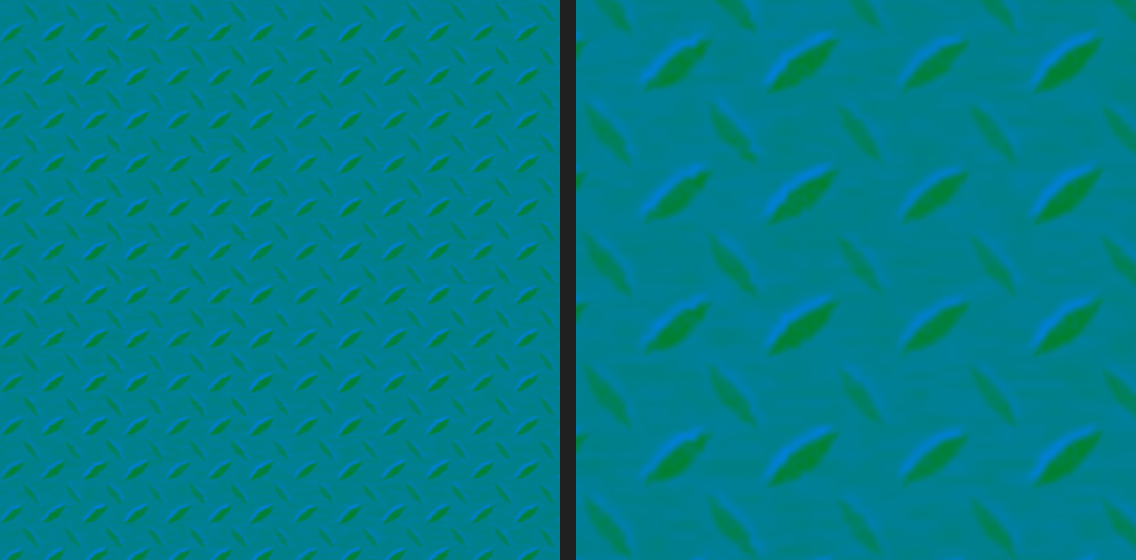
Left, the full canvas; right, a detail of the centre.
Reproduce this texture procedurally as a WebGL 2 fragment shader.

```glsl
#version 300 es
precision highp float;
// Teal tread plate: bold rising lozenges alternating with faint falling ones.
uniform vec2 u_resolution;
out vec4 fragColor;

float hash(vec2 p) {
  vec3 q = fract(vec3(p.xyx) * 0.1031);
  q += dot(q, q.yzx + 33.33);
  return fract((q.x + q.y) * q.z);
}

float noise(vec2 p) {
  vec2 i = floor(p), f = fract(p);
  f = f * f * (3.0 - 2.0 * f);
  return mix(mix(hash(i), hash(i + vec2(1, 0)), f.x),
             mix(hash(i + vec2(0, 1)), hash(i + vec2(1, 1)), f.x), f.y);
}

// Soft pointed lens lying along x
float lens(vec2 p, vec2 halfSize, float soft) {
  float t = p.x / halfSize.x;
  return 1.0 - smoothstep(-soft, soft, abs(p.y) - halfSize.y * (1.0 - t * t));
}

// Change in blue from one raised lozenge: shaded face, lit upper rim, pale halo
float lozenge(vec2 grid, float pitch, float angle, vec2 halfSize, float shade, float light) {
  vec2 id = floor(grid + 0.5);
  vec2 p = (grid - id) * vec2(pitch, 1.0);
  float c = cos(angle), s = sin(angle);
  p = vec2(c * p.x + s * p.y, c * p.y - s * p.x);

  // Wear is mostly shared down a column
  float wear = hash(vec2(id.x + 40.0, angle * 10.0 + 20.0));
  float chip = noise(vec2(p.x * 16.0 + id.x * 7.0 + 90.0, id.x + 30.0)) - 0.5;
  p.y += chip * 0.025;
  halfSize *= 0.94 + 0.12 * wear;

  float face = lens(p + vec2(0.0, 0.022), halfSize, 0.045);
  float rim = lens(p - vec2(0.0, 0.06), halfSize, 0.05) * (1.0 - face);
  vec2 h = p / (halfSize + 0.05);
  float halo = exp(-dot(h, h) * 0.7) * (1.0 - face);
  float grain = 0.8 + 0.4 * noise(p * 22.0 + id.x * 5.0 + 60.0);
  return rim * light * (0.8 + 0.4 * wear) + halo * 0.045
       - face * shade * grain * (0.9 + 0.2 * wear);
}

void main() {
  // One unit is the height of a row, measured down from the top
  vec2 uv = gl_FragCoord.xy / u_resolution;
  vec2 p = vec2(uv.x, 1.0 - uv.y) * 12.8;

  // Columns are slightly wider on the right half
  float pitch = p.x < 5.983 ? 0.95 : 1.011;
  float column = 6.0 + (p.x - 5.983) / pitch;
  vec2 grid = vec2(column, 0.75 - p.y);

  // Sheet with fine brushed streaks and specks, repeated plate by plate
  vec2 plate = vec2(column * 0.98, p.y);
  float blue = 0.55 + 0.075 * (noise(plate * vec2(4.0, 15.0) + 50.0) - 0.5)
                    + 0.055 * (noise(plate * vec2(8.0, 11.0) + 20.0) - 0.5)
                    + 0.012 * (noise(p * vec2(1.1, 2.3) + 9.0) - 0.5);

  blue += lozenge(grid, pitch, 0.66, vec2(0.31, 0.084), 0.31, 0.22);
  blue += lozenge(grid - vec2(0.46, 0.475), pitch, -0.91, vec2(0.28, 0.068), 0.18, 0.07);

  fragColor = vec4(0.0, 0.5, clamp(blue, 0.2, 0.82), 1.0);
}
```
